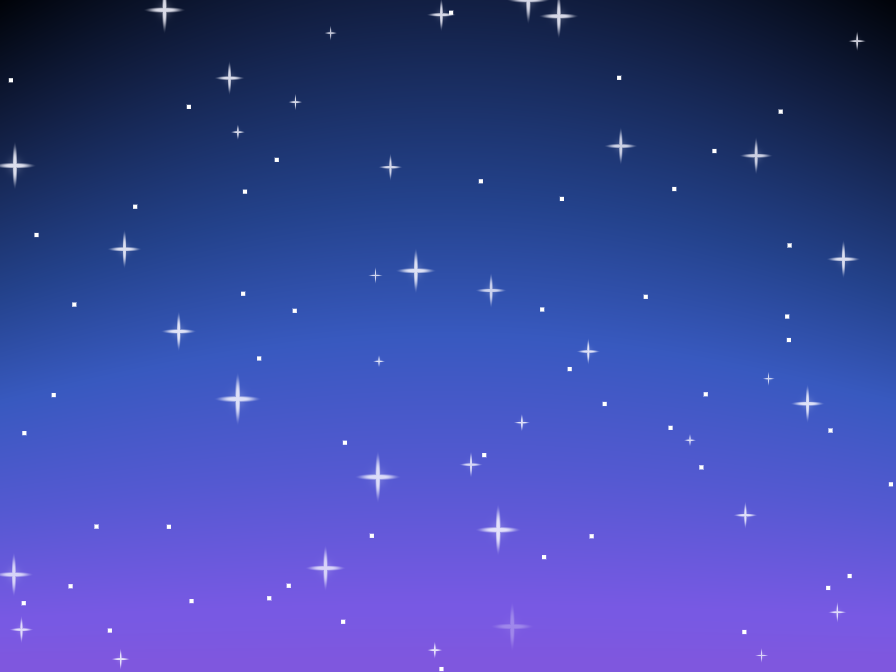
Give the GLSL for this background, as a Shadertoy shader.

```glsl
vec3 hash3(vec3 p) {
    p = fract(p * vec3(0.1031, 0.1030, 0.0973));
    p += dot(p, p.yxz + 33.33);
    return fract((p.xxy + p.yxx) * p.zyx);
}

// Dusk gradient, bent so that it darkens towards the upper corners
vec3 skyColor(vec2 uv) {
    float x = uv.x - 0.5;
    float t = uv.y * (1.0 + x * x);
    vec3 sky = mix(vec3(0.50, 0.34, 0.87), vec3(0.47, 0.35, 0.89), smoothstep(0.0, 0.10, t));
    sky = mix(sky, vec3(0.33, 0.35, 0.82), clamp((t - 0.10) / 0.20, 0.0, 1.0));
    sky = mix(sky, vec3(0.22, 0.35, 0.75), clamp((t - 0.30) / 0.20, 0.0, 1.0));
    sky = mix(sky, vec3(0.14, 0.26, 0.55), clamp((t - 0.50) / 0.20, 0.0, 1.0));
    sky = mix(sky, vec3(0.07, 0.12, 0.26), clamp((t - 0.70) / 0.30, 0.0, 1.0));
    return mix(sky, vec3(0.0, 0.01, 0.03), clamp((t - 1.0) / 0.25, 0.0, 1.0));
}

// Four tapered arms with a soft halo
float sparkle(vec2 p, float radius) {
    vec2 q = abs(p) / (radius * vec2(0.94, 1.06));
    float arms = min(length(q * vec2(1.0, 7.0)), length(q * vec2(7.0, 1.0)));
    float halo = 0.25 * exp(-9.0 * dot(q, q));
    return max(smoothstep(1.1, 0.35, arms), halo);
}

// Small square with edges one pixel soft
float squareDot(vec2 p, float halfSide, float pixel) {
    float d = max(abs(p.x), abs(p.y)) - halfSide;
    return clamp(0.5 - d / pixel, 0.0, 1.0);
}

// Cellular scatter: at most one jittered sparkle per cell
float sparkleLayer(vec2 p) {
    float cover = 0.0;
    vec2 cell = floor(p * 7.0);
    for (int j = -1; j <= 1; j++)
    for (int i = -1; i <= 1; i++) {
        vec2 id = cell + vec2(i, j);
        vec3 place = hash3(vec3(id, 3.0) + 17.0);
        vec3 look = hash3(vec3(id, 8.0) + 41.0);
        float present = step(place.z, 0.6);
        float radius = mix(0.008, 0.035, look.x);
        float alpha = look.y < 0.1 ? 0.3 : mix(0.78, 0.9, look.z);
        vec2 center = (id + place.xy) / 7.0;
        cover = max(cover, present * alpha * sparkle(p - center, radius));
    }
    return cover;
}

// Cellular scatter of the dots, slightly denser low in the sky
float dotLayer(vec2 p, float pixel) {
    float cover = 0.0;
    vec2 cell = floor(p * 8.0);
    for (int j = -1; j <= 1; j++)
    for (int i = -1; i <= 1; i++) {
        vec2 id = cell + vec2(i, j);
        vec3 place = hash3(vec3(id, 5.0) + 73.0);
        float present = step(place.z, 0.72 - 0.03 * id.y);
        vec2 center = (id + place.xy) / 8.0;
        cover = max(cover, present * squareDot(p - center, 0.0031, pixel));
    }
    return cover;
}

void mainImage(out vec4 fragColor, in vec2 fragCoord) {
    vec2 p = fragCoord / iResolution.y;
    vec3 color = skyColor(fragCoord / iResolution.xy);
    color = mix(color, vec3(0.96, 0.96, 1.0), sparkleLayer(p));
    color = mix(color, vec3(1.0), dotLayer(p, 1.0 / iResolution.y));
    fragColor = vec4(color, 1.0);
}
```
